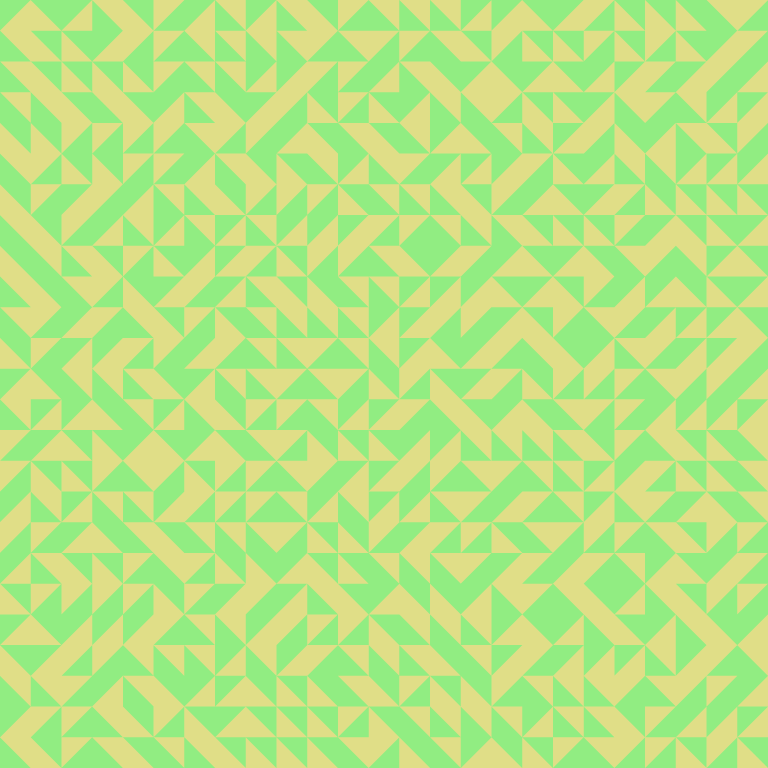
Give the GLSL for this pattern, as a Shadertoy shader.

```glsl
// Grid of square tiles, each split on a diagonal into two colours and turned at random.

const float TILES = 25.0;               // tiles across and down
const int SUBSAMPLES = 4;               // per pixel side, for smooth edges
const vec3 GREEN = vec3(0.57, 0.93, 0.51);
const vec3 STRAW = vec3(0.88, 0.87, 0.53);

// Two independent random values in 0..1 for a cell
vec2 hash22(vec2 cell) {
    vec3 p = fract(vec3(cell.xyx) * vec3(0.1031, 0.1030, 0.0973));
    p += dot(p, p.yzx + 33.33);
    return fract((p.xx + p.yz) * p.zy);
}

// 1 inside the half-tile triangle, 0 outside; the signs pick its corner
float cornerTriangle(vec2 local, vec2 corner) {
    return step(0.0, dot(local, corner));
}

// Coverage of the straw colour at a point of the unit canvas
float truchet(vec2 uv, float tiles) {
    vec2 grid = uv * tiles;
    vec2 corner = step(0.5, hash22(floor(grid) + 17.0)) * 2.0 - 1.0;
    return cornerTriangle(fract(grid) - 0.5, corner);
}

void mainImage(out vec4 fragColor, in vec2 fragCoord) {
    // Average a small grid of samples over the pixel
    float coverage = 0.0;
    for (int j = 0; j < SUBSAMPLES; j++) {
        for (int i = 0; i < SUBSAMPLES; i++) {
            vec2 offset = (vec2(i, j) + 0.5) / float(SUBSAMPLES) - 0.5;
            coverage += truchet((fragCoord + offset) / iResolution.y, TILES);
        }
    }
    coverage /= float(SUBSAMPLES * SUBSAMPLES);

    fragColor = vec4(mix(GREEN, STRAW, coverage), 1.0);
}
```
